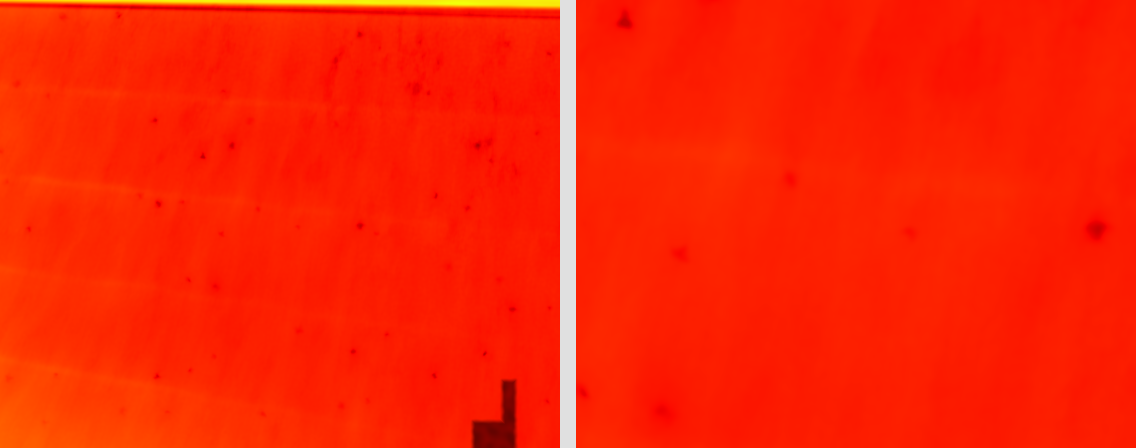
Left, the full canvas; right, a detail of the centre.
Give the GLSL for this texture, as a Shadertoy shader.

```glsl
// Glowing red heat-map wall: faint slanted seams, dark smudges and specks, a yellow top edge.

#define BASE_HEAT    0.100
#define LEFT_GLOW    0.115
#define CORNER_GLOW  0.19
#define SEAM_GLOW    0.036
#define STREAK_DEPTH 0.075
#define SMUDGE_DEPTH 0.19
#define SPECK_DEPTH  0.21
#define SPECK_GRID   11.0
#define SPECK_SHARE  0.36
#define GRAIN        0.020
#define EDGE_SOFT    0.006

vec2 hash2(vec2 p) {
    p = vec2(dot(p, vec2(127.1, 311.7)), dot(p, vec2(269.5, 183.3)));
    return fract(sin(p) * 43758.5453);
}

// Gradient noise, roughly -0.7 to 0.7
float gradientNoise(vec2 p) {
    vec2 i = floor(p), f = fract(p);
    vec2 u = f * f * f * (f * (f * 6.0 - 15.0) + 10.0);
    vec2 o = vec2(0.0, 1.0);
    float a = dot(hash2(i) * 2.0 - 1.0, f);
    float b = dot(hash2(i + o.yx) * 2.0 - 1.0, f - o.yx);
    float c = dot(hash2(i + o.xy) * 2.0 - 1.0, f - o.xy);
    float d = dot(hash2(i + o.yy) * 2.0 - 1.0, f - o.yy);
    return mix(mix(a, b, u.x), mix(c, d, u.x), u.y);
}

float fbm(vec2 p) {
    float sum = 0.0, amp = 0.6;
    for (int i = 0; i < 4; i++) {
        sum += amp * gradientNoise(p);
        p = p * 2.03 + 17.3;
        amp *= 0.55;
    }
    return sum;
}

float boxDistance(vec2 p, vec2 lo, vec2 hi) {
    vec2 q = abs(p - 0.5 * (lo + hi)) - 0.5 * (hi - lo);
    return length(max(q, 0.0)) + min(max(q.x, q.y), 0.0);
}

// Soft line of given half width at signed distance d
float softLine(float d, float width) {
    return exp(-d * d / (width * width));
}

// Blurred, ragged dark dots, one per chosen cell; most are faint
float specks(vec2 p) {
    vec2 ragged = p + 0.006 * vec2(gradientNoise(p * 85.0), gradientNoise(p * 85.0 + 50.0));
    vec2 cell = floor(p * SPECK_GRID);
    float dark = 0.0;
    for (int y = -1; y <= 1; y++)
    for (int x = -1; x <= 1; x++) {
        vec2 id = cell + vec2(x, y);
        vec2 place = hash2(id + 3.7), kind = hash2(id + 41.2);
        vec2 offset = ragged - (id + place) / SPECK_GRID;
        float radius = mix(0.005, 0.0085, kind.y * kind.y);
        float strength = mix(0.3, 1.0, place.x * place.x) * step(kind.x, SPECK_SHARE);
        dark += strength * (softLine(length(offset), radius)
              + 0.2 * softLine(length(offset * vec2(1.0, 0.6)), radius * 2.5));
    }
    return min(dark, 1.0);
}

// Heat to colour: dark red, red, orange, yellow
vec3 heatColor(float heat) {
    float red = 0.99 + 1.8 * min(heat - 0.03, 0.0) + 0.01 * smoothstep(0.1, 0.25, heat);
    red -= 0.05 * smoothstep(0.8, 1.0, heat);
    return clamp(vec3(red, heat, 0.04 * smoothstep(0.7, 0.95, heat)), 0.0, 1.0);
}

void mainImage(out vec4 fragColor, in vec2 fragCoord) {
    // x runs right and y runs down, both in canvas heights
    vec2 p = fragCoord / iResolution.y;
    p.y = 1.0 - p.y;

    // Broad glow on the left side and in the lower left corner
    float heat = BASE_HEAT + LEFT_GLOW * exp(-3.2 * p.x);
    heat += CORNER_GLOW * smoothstep(0.7, 1.08, p.y) * smoothstep(1.15, 0.0, p.x);
    heat += 0.04 * fbm(p * 3.0);

    // Slanted seams, steeper further down and fading to the right
    for (int i = 0; i < 4; i++) {
        float k = float(i);
        float d = p.y - (0.192 + 0.203 * k + p.x * (0.065 + 0.04 * k));
        d += 0.012 * gradientNoise(vec2(p.x * 7.0, k * 5.3));
        float fade = exp(-p.x * (0.7 + 0.4 * k)) * (1.0 + 1.3 * gradientNoise(vec2(p.x * 9.0, k + 0.4)));
        heat += SEAM_GLOW * fade * (softLine(d, 0.010) + 0.7 * softLine(d - 0.018, 0.03));
    }

    // Leaning streaks and blotchy smudges, densest at the upper right
    vec2 lean = vec2(p.x + p.y * mix(0.35, 0.08, clamp(p.x, 0.0, 1.0)), p.y);
    heat += STREAK_DEPTH * fbm(lean * vec2(20.0, 5.0));
    float upper = smoothstep(0.5, 0.06, p.y) * smoothstep(-0.4, 0.9, p.x);
    float right = smoothstep(0.75, 1.1, p.x) * smoothstep(1.0, 0.5, p.y);
    float dirt = 0.2 + 0.6 * upper + 0.35 * right;
    float blotch = smoothstep(-0.1, 0.55, fbm(lean * vec2(28.0, 14.0) + 8.0));
    float patches = smoothstep(-0.3, 0.3, fbm(lean * vec2(7.0, 4.0) + 31.0));
    heat -= SMUDGE_DEPTH * dirt * patches * (blotch + 0.1);
    heat -= SPECK_DEPTH * specks(p);
    heat += GRAIN * gradientNoise(p * 110.0) * (0.3 + dirt);

    // Yellow top edge with an orange bleed and two thin dark lines
    float below = p.y - (0.002 + 0.0115 * p.x);
    heat += 0.13 * exp(-max(below, 0.0) * 26.0);
    heat -= 0.11 * softLine(p.y - 0.013 - 0.012 * p.x, 0.005);
    heat -= 0.16 * softLine(p.y - 0.009 - 0.024 * p.x, 0.0055);
    float yellow = 0.95 + 0.12 * gradientNoise(vec2(p.x * 12.0, p.y * 60.0));
    heat = mix(heat, yellow, 1.0 - smoothstep(-EDGE_SOFT, EDGE_SOFT * 1.3, below));

    // Dark stepped block at the lower right, with a blurred outline
    vec3 color = heatColor(heat);
    float block = min(boxDistance(p, vec2(1.122, 0.850), vec2(1.150, 1.1)),
                      boxDistance(p, vec2(1.056, 0.941), vec2(1.135, 1.1)));
    block += 0.003 * gradientNoise(p * 60.0);
    vec3 blockColor = vec3(0.45 + 0.16 * gradientNoise(p * 40.0), 0.01, 0.0);
    color = mix(blockColor, color, smoothstep(-EDGE_SOFT, EDGE_SOFT * 1.3, block));

    fragColor = vec4(color, 1.0);
}
```
